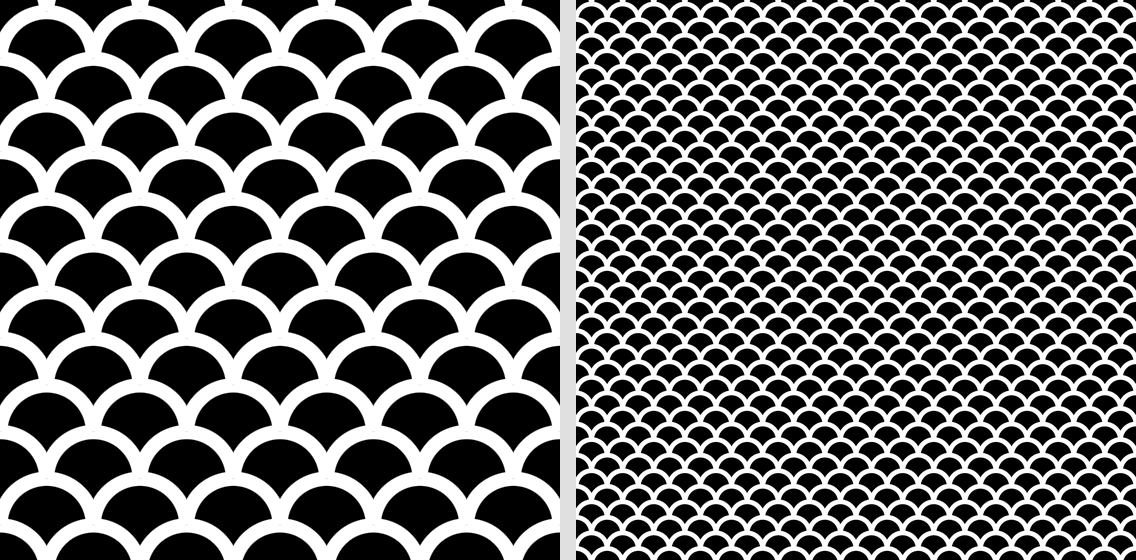
Left, the tile; right, the same tile 3 across and 3 down.
A Shadertoy shader for this pattern:

```glsl
#define TILES 6.0
#define OUTER_RADIUS 0.572
#define INNER_RADIUS 0.419
#define ROW_STEP 0.5
#define FIRST_ROW 0.375
#define SEAM_HALF_SIZE vec2(0.013, 0.003)
#define SEAM_STRENGTH 0.15
#define EDGE_PIXELS 1.2
#define LINE_COLOR vec3(1.0)
#define FILL_COLOR vec3(0.0)

// Offset from the nearest scale centre in a row; odd rows shift by half a tile
vec2 offsetInRow(vec2 p, float row) {
    float shift = 0.5 - 0.5 * mod(row, 2.0);
    return vec2(fract(p.x - shift + 0.5) - 0.5, p.y - FIRST_ROW - row * ROW_STEP);
}

// Antialiased coverage of a signed distance
float coverage(float dist, float edge) {
    return clamp(0.5 - dist / edge, 0.0, 1.0);
}

void mainImage(out vec4 fragColor, in vec2 fragCoord) {
    vec2 p = fragCoord / iResolution.xy * TILES;
    float edge = EDGE_PIXELS * TILES / min(iResolution.x, iResolution.y);
    float rowCoord = (p.y - FIRST_ROW) / ROW_STEP;

    // Overlapping scales, painted from the rear row down to the front row
    vec3 color = LINE_COLOR;
    for (float k = 2.0; k >= -1.0; k--) {
        float radius = length(offsetInRow(p, floor(rowCoord) + k));
        vec3 scale = mix(LINE_COLOR, FILL_COLOR, coverage(radius - INNER_RADIUS, edge));
        color = mix(color, scale, coverage(radius - OUTER_RADIUS, edge));
    }

    // Faint hairline where neighbouring scales join
    vec2 joint = offsetInRow(p, floor(rowCoord + 0.5));
    joint.x = 0.5 - abs(joint.x);
    vec2 gap = abs(joint) - SEAM_HALF_SIZE;
    color *= 1.0 - SEAM_STRENGTH * coverage(max(gap.x, gap.y), edge);

    fragColor = vec4(color, 1.0);
}
```
